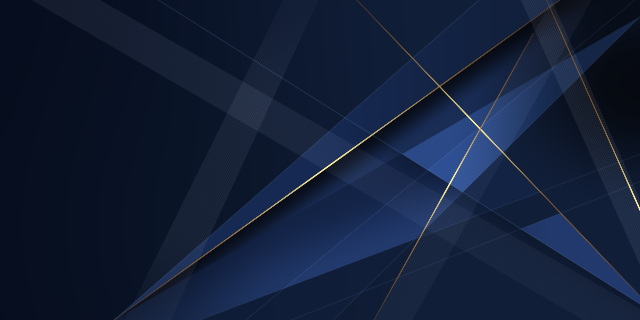
Reproduce this background procedurally as a Shadertoy shader.

```glsl
// Signed distance to the line a-b, positive on its left
float side(vec2 p, vec2 a, vec2 b) {
    vec2 d = normalize(b - a);
    return dot(p - a, vec2(-d.y, d.x));
}

// Smooth coverage of the positive half plane
float cover(float d) {
    return clamp(d * iResolution.y + 0.5, 0.0, 1.0);
}

// Thin line with a soft minimum width
float hairline(float d, float width) {
    float pixel = 1.0 / iResolution.y;
    float w = max(width, pixel);
    return width / w * (1.0 - smoothstep(0.3 * w, w, abs(d)));
}

// Translucent strip between two edges, filled with fine hatching
float hatchedBand(float d0, float d1) {
    float period = 0.0055;
    float detail = 1.0 - smoothstep(0.2, 0.8, 1.0 / (iResolution.y * period));
    float lines = 1.0 + 0.8 * detail * cos(6.28318 * d0 / period);
    return cover(d0) * cover(-d1) * lines;
}

// Gold segment, brightest around the given fraction of its length
vec3 goldLine(vec3 col, vec2 p, vec2 a, vec2 b, float peak, float spread) {
    vec2 ab = b - a;
    float t = dot(p - a, ab) / dot(ab, ab);
    float shine = exp(-pow((t - peak) / spread, 2.0));
    float ends = smoothstep(0.0, 0.2, t) * (1.0 - smoothstep(0.8, 1.0, t));
    vec3 gold = mix(vec3(0.62, 0.40, 0.17), vec3(1.0, 0.93, 0.60), shine);
    float line = hairline(side(p, a, b), mix(0.0022, 0.0037, shine));
    return mix(col, gold, line * max(shine, 0.35 + 0.5 * ends) * step(0.0, t) * step(t, 1.0));
}

void mainImage(out vec4 fragColor, in vec2 fragCoord) {
    vec2 p = fragCoord / iResolution.y;
    p.x *= 2.0 * iResolution.y / iResolution.x;

    // Edges of the large facets
    vec2 fan = vec2(0.357, 0.0), tip = vec2(2.0, 0.948);
    float top = side(p, fan, vec2(1.497, 1.0));
    float ridge = side(p, fan, vec2(1.75, 1.0));
    float beam = side(p, fan, tip);
    float under = side(p, vec2(1.042, 0.0), tip);
    float fall = side(p, vec2(0.495, 1.0), vec2(2.0, 0.05));
    float floorHigh = side(p, vec2(0.625, 0.0), vec2(2.0, 0.518));
    float floorLow = side(p, vec2(0.911, 0.0), vec2(2.0, 0.432));
    float cross = side(p, vec2(1.115, 1.0), vec2(2.0, 0.075));
    float fold = side(p, vec2(0.768, 0.0), vec2(1.51, 0.61));

    // Navy base, darkest at the left and the upper right
    vec3 col = mix(vec3(0.022, 0.05, 0.115), vec3(0.065, 0.118, 0.22), smoothstep(0.0, 1.4, p.x));
    col = mix(col, vec3(0.04, 0.085, 0.155), 0.5 * exp(-4.0 * dot(p - vec2(0.55, 0.3), p - vec2(0.55, 0.3))));
    float corner = length((p - vec2(2.0, 0.74)) * vec2(1.0, 1.2));
    col = mix(vec3(0.022, 0.037, 0.065), col, smoothstep(0.05, 0.5, corner));

    // Wedge above the ridge
    float wedgeFade = 1.0 - 0.8 * smoothstep(1.0, 1.6, p.x);
    col = mix(col, vec3(0.085, 0.16, 0.32), cover(-top) * cover(ridge) * wedgeFade);

    // Shadowed slope below the ridge
    vec3 slope = mix(vec3(0.03, 0.05, 0.095), vec3(0.10, 0.175, 0.335), smoothstep(0.0, 0.09, -ridge));
    slope *= 1.0 - 0.7 * smoothstep(1.4, 1.9, p.x);
    col = mix(col, slope, cover(-ridge) * cover(beam));

    // Lower blue facets
    float left = cover(-beam) * cover(under);
    vec3 body = mix(vec3(0.08, 0.145, 0.29), vec3(0.13, 0.225, 0.425), smoothstep(0.2, 0.0, floorHigh));
    body *= mix(0.6, 1.0, smoothstep(0.4, 0.95, p.x)) * (1.0 - 0.05 * cover(fold));
    col = mix(col, body, left * cover(floorHigh) * cover(-fall));
    col = mix(col, vec3(0.065, 0.12, 0.235), left * cover(-floorHigh) * 0.7);
    col = mix(col, vec3(0.075, 0.14, 0.275), cover(-under) * cover(-cross) * cover(floorHigh) * 0.85);

    // Bright triangle and its fading tip
    vec3 bright = mix(vec3(0.18, 0.31, 0.57), vec3(0.08, 0.145, 0.27), smoothstep(1.4, 1.8, p.x));
    bright *= 1.0 - 0.08 * cover(fold);
    col = mix(col, bright, left * cover(fall));

    // Right triangle
    float triangle = cover(-floorLow) * cover(-cross) * cover(fall);
    col = mix(col, vec3(0.13, 0.225, 0.425), triangle * smoothstep(1.3, 1.75, p.x));

    // Soft shadow under the falling edge
    col *= 1.0 - 0.2 * cover(-fall) * exp(min(fall, 0.0) * 22.0) * smoothstep(1.0, 1.3, p.x);

    // Pale hatched strips
    float strips = 0.85 * hatchedBand(side(p, vec2(0.099, 1.0), vec2(1.823, 0.0)),
                                      side(p, vec2(0.3125, 1.0), vec2(2.0, 0.035)));
    strips *= 1.0 - 0.45 * smoothstep(0.8, 1.3, p.x);
    strips += 0.8 * hatchedBand(side(p, vec2(0.885, 1.0), vec2(0.39, 0.0)),
                                side(p, vec2(0.995, 1.0), vec2(0.534, 0.0)))
                  * (1.0 - 0.6 * smoothstep(0.7, 1.0, p.y)) * (0.4 + 0.6 * smoothstep(0.0, 0.3, p.y));
    strips += 0.9 * hatchedBand(side(p, vec2(1.628, 1.0), vec2(2.0, 0.172)),
                                side(p, vec2(1.724, 1.0), vec2(2.0, 0.375)));
    strips += 0.5 * hatchedBand(side(p, vec2(1.725, 1.0), vec2(1.169, 0.0)),
                                side(p, vec2(1.849, 1.0), vec2(1.289, 0.0)));
    col += vec3(0.065, 0.066, 0.07) * strips;

    // Faint outlines
    float outline = hairline(top, 0.002) + hairline(fall, 0.0025) + hairline(under, 0.0015);
    outline += hairline(floorHigh, 0.0015) + hairline(floorLow, 0.0015) + hairline(fold, 0.0015);
    col += vec3(0.065, 0.08, 0.10) * outline;

    // Gold accents
    col = goldLine(col, p, fan, vec2(1.75, 1.0), 0.48, 0.20);
    col = goldLine(col, p, vec2(1.115, 1.0), vec2(2.0, 0.075), 0.42, 0.16);
    col = goldLine(col, p, vec2(1.169, 0.0), vec2(1.667, 0.896), 0.48, 0.18);
    col = goldLine(col, p, vec2(1.708, 1.0), vec2(2.03, 0.277), 0.88, 0.25);

    fragColor = vec4(col, 1.0);
}
```
